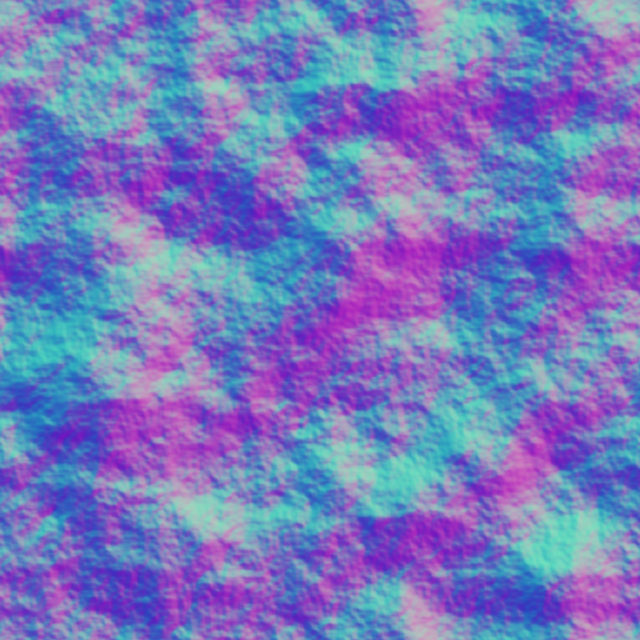
Write a WebGL 2 fragment shader that draws this texture map.

```glsl
#version 300 es
precision highp float;
precision highp int;

// Tiling normal map of a crumpled, rocky surface.
// The slopes of several octaves of wrapping gradient noise are summed
// analytically, softly limited and stored in red and green over a flat blue.

uniform vec2 u_resolution;
out vec4 outColor;

const int OCTAVES = 6;
const int BASE_PERIOD = 3;          // noise cells across the tile, first octave
const float SLOPE_GAIN = 0.85;      // slope strength from octave to octave
const float STEEPNESS = 0.62;       // overall relief
const vec3 FLAT_COLOR = vec3(0.465, 0.475, 0.745);
const vec2 TILT_RANGE = vec2(0.37, 0.45);  // red and green swing of a steep slope
const vec2 OCTAVE_SHIFT = vec2(0.37, 0.61);  // keeps octave lattices apart

// Integer hash (PCG style) of a cell and a seed, two values in -1..1
vec2 hashGradient(ivec2 cell, int seed) {
    uvec3 v = uvec3(cell, seed) * 1664525u + 1013904223u;
    v.x += v.y * v.z;
    v.y += v.z * v.x;
    v.z += v.x * v.y;
    v ^= v >> 16u;
    v.x += v.y * v.z;
    v.y += v.z * v.x;
    return vec2(v.xy >> 8u) / 8388608.0 - 1.0;
}

// Gradient at a lattice point, wrapped to the period
vec2 latticeGradient(ivec2 cell, int period, int seed) {
    return hashGradient(cell % period, seed);
}

// Analytic slope of quintic gradient noise
vec2 noiseSlope(vec2 p, int period, int seed) {
    ivec2 cell = ivec2(floor(p));
    vec2 f = fract(p);
    vec2 u = f * f * f * (f * (f * 6.0 - 15.0) + 10.0);
    vec2 du = 30.0 * f * f * (f * (f - 2.0) + 1.0);

    vec2 g00 = latticeGradient(cell, period, seed);
    vec2 g10 = latticeGradient(cell + ivec2(1, 0), period, seed);
    vec2 g01 = latticeGradient(cell + ivec2(0, 1), period, seed);
    vec2 g11 = latticeGradient(cell + ivec2(1, 1), period, seed);

    float h00 = dot(g00, f);
    float h10 = dot(g10, f - vec2(1.0, 0.0));
    float h01 = dot(g01, f - vec2(0.0, 1.0));
    float h11 = dot(g11, f - vec2(1.0, 1.0));

    vec2 blended = mix(mix(g00, g10, u.x), mix(g01, g11, u.x), u.y);
    vec2 rise = vec2(mix(h10 - h00, h11 - h01, u.y),
                     mix(h01 - h00, h11 - h10, u.x));
    return blended + du * rise;
}

// Sum of octave slopes; every period is a whole number, so the tile wraps
vec2 surfaceSlope(vec2 uv) {
    vec2 slope = vec2(0.0);
    float weight = 1.0;
    int period = BASE_PERIOD;
    for (int i = 0; i < OCTAVES; i++) {
        vec2 p = uv * float(period) + OCTAVE_SHIFT * float(i);
        slope += weight * noiseSlope(p, period, i + 11);
        weight *= SLOPE_GAIN;
        period *= 2;
    }
    return slope * STEEPNESS;
}

void main() {
    vec2 uv = gl_FragCoord.xy / u_resolution;
    vec2 slope = surfaceSlope(uv);

    // Tilt of the unit normal, encoded around the flat colour
    vec2 tilt = -slope * inversesqrt(1.0 + dot(slope, slope));
    vec3 color = FLAT_COLOR;
    color.rg += tilt * TILT_RANGE;
    outColor = vec4(color, 1.0);
}
```
